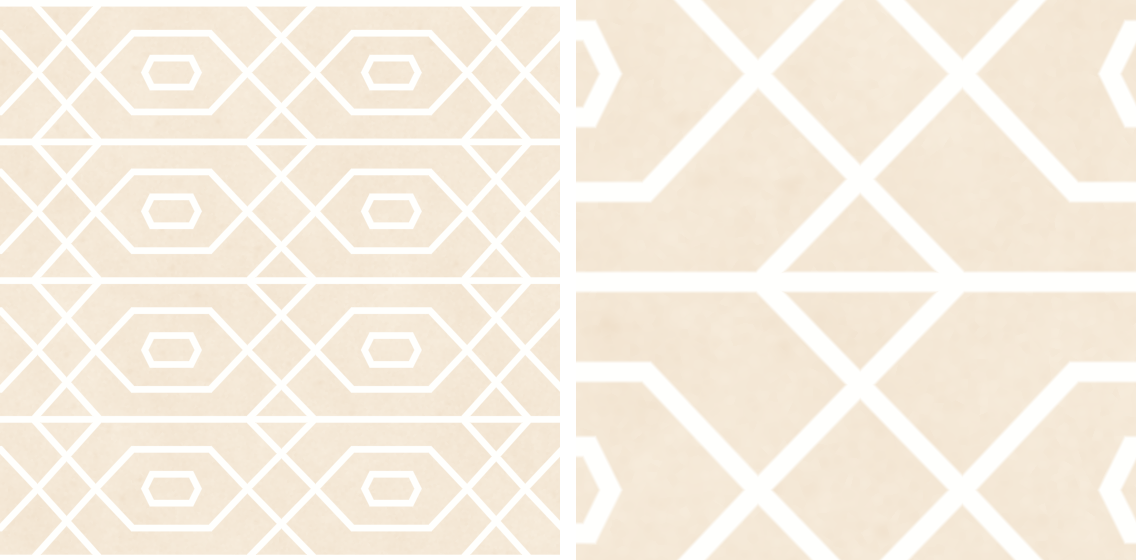
Left, the full canvas; right, a detail of the centre.
Reproduce this pattern procedurally as a Shadertoy shader.

```glsl
// White line lattice of elongated hexagons and crossed diagonals on mottled cream paper.

#define LINE_HALF 0.0060                    // half the line width
#define EDGE_SOFT 0.0013                    // softness of the line edges
#define ROW_PITCH 0.2477                    // four rows
#define ROW_CENTRE 0.8704                   // centre height of the top row
#define PAIR_PITCH 0.767                    // width of a mirrored pair of hexagons
#define MIRROR_X 0.5025                     // axis between the pair
#define HEX_OFFSET 0.1963                   // hexagon centre from the axis
#define OUTER_HEX vec3(0.1354, 0.0690, 0.0703) // half: tip width, flat width, height
#define INNER_HEX vec3(0.0478, 0.0350, 0.0258)
#define PAPER_LIGHT vec3(0.976, 0.940, 0.882)
#define PAPER_DARK vec3(0.940, 0.878, 0.796)
#define LINE_COLOUR vec3(1.0, 1.0, 0.993)

float hash(vec2 p) {
    return fract(sin(dot(p, vec2(127.1, 311.7))) * 43758.55);
}

// Cellular noise: distance to the nearest point, and that point's random value
vec2 cells(vec2 p) {
    vec2 base = floor(p);
    vec2 nearest = vec2(9.0, 0.0);
    for (int y = -1; y <= 1; y++) {
        for (int x = -1; x <= 1; x++) {
            vec2 id = base + vec2(x, y);
            vec2 site = id + vec2(hash(id), hash(id + 57.3));
            float d = length(p - site);
            if (d < nearest.x) nearest = vec2(d, hash(id + 19.7));
        }
    }
    return nearest;
}

// Layered, warped sines for the broad mottling
float clouds(vec2 p) {
    float sum = 0.0, amplitude = 0.5;
    vec2 q = p * 7.0;
    for (int i = 0; i < 6; i++) {
        q = mat2(0.8, 0.6, -0.6, 0.8) * q * 1.75 + 2.3;
        sum += amplitude * sin(q.x + 1.6 * sin(q.y)) * sin(q.y + 1.3 * sin(q.x * 0.7));
        amplitude *= 0.75;
    }
    return sum;
}

float segment(vec2 p, vec2 a, vec2 b) {
    vec2 ab = b - a;
    return length(p - a - ab * clamp(dot(p - a, ab) / dot(ab, ab), 0.0, 1.0));
}

// Distance to a mitred hexagon outline
float hexagon(vec2 p, vec3 size) {
    p = abs(p);
    vec2 normal = normalize(vec2(size.z, size.x - size.y));
    return abs(max(p.y - size.z, dot(p - vec2(size.x, 0.0), normal)));
}

// Diagonals that run from a hexagon tip across a mirror axis to the row line
float crossing(vec2 p, float tip) {
    vec2 a = vec2(tip, 0.0), b = vec2(-0.0595, 0.5 * ROW_PITCH);
    return min(segment(p, a, b), segment(vec2(-p.x, p.y), a, b));
}

float lattice(vec2 uv) {
    // Fold into a quarter of the mirrored pair
    float halfPair = 0.5 * PAIR_PITCH;
    float u = abs(mod(uv.x - MIRROR_X + halfPair, PAIR_PITCH) - halfPair);
    float v = abs(mod(uv.y - ROW_CENTRE + 0.5 * ROW_PITCH, ROW_PITCH) - 0.5 * ROW_PITCH);

    vec2 hexPoint = vec2(u - HEX_OFFSET, v);
    float d = min(hexagon(hexPoint, OUTER_HEX), hexagon(hexPoint, INNER_HEX));
    d = min(d, 0.5 * ROW_PITCH - v);
    d = min(d, crossing(vec2(u, v), HEX_OFFSET - OUTER_HEX.x));
    return min(d, crossing(vec2(halfPair - u, v), halfPair - HEX_OFFSET - OUTER_HEX.x));
}

vec3 paper(vec2 uv) {
    vec2 coarse = cells(uv * 60.0);
    vec2 fine = cells(uv * 150.0);
    float tone = 0.52 + 0.17 * clouds(uv);
    tone += 0.16 * (coarse.y - 0.5) * smoothstep(0.8, 0.1, coarse.x);
    tone += 0.26 * (fine.y - 0.5) * smoothstep(0.9, 0.1, fine.x);

    // Sparse faint stains
    vec2 stain = cells(uv * 30.0 + 4.0);
    tone -= 0.3 * step(0.9, stain.y) * smoothstep(0.28, 0.0, stain.x);
    return mix(PAPER_DARK, PAPER_LIGHT, clamp(tone, 0.0, 1.0));
}

void mainImage(out vec4 fragColor, in vec2 fragCoord) {
    vec2 uv = fragCoord / iResolution.xy;
    float soft = max(EDGE_SOFT, 0.75 / iResolution.y);
    float ink = 1.0 - smoothstep(LINE_HALF - soft, LINE_HALF + soft, lattice(uv));
    fragColor = vec4(mix(paper(uv), LINE_COLOUR, ink), 1.0);
}
```
